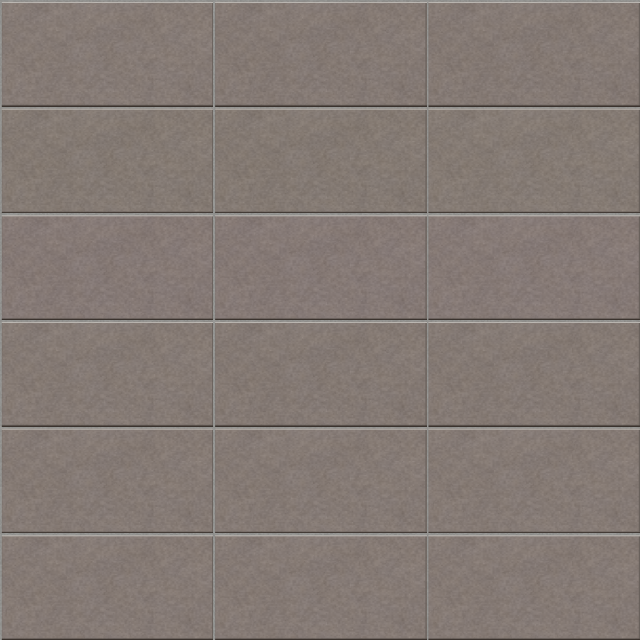
Write a WebGL 2 fragment shader that draws this texture.

```glsl
#version 300 es
precision highp float;

#define TILES vec2(3.0, 6.0)
#define GROUT_WIDTH 0.0028
#define BEVEL_WIDTH 0.0019
#define GRAIN_SCALE 420.0
#define GRAIN_AMOUNT 0.075
#define CLOUD_SCALE 38.0
#define CLOUD_AMOUNT 0.035
#define TINT_AMOUNT 0.012

uniform vec2 u_resolution;
out vec4 fragColor;

const vec3 CLAY = vec3(0.520, 0.477, 0.455);
const vec3 GROUT = vec3(0.575, 0.575, 0.565);
const vec3 HIGHLIGHT = vec3(0.74, 0.725, 0.705);
const vec3 SHADE = vec3(0.40, 0.37, 0.35);
const vec3 SHADOW = vec3(0.23, 0.20, 0.18);

// Integer hash of a lattice point, 0 to 1
float hash(vec2 cell) {
    uvec2 q = uvec2(ivec2(cell)) * uvec2(1597u, 3571u);
    uint n = (q.x ^ (q.y << 8)) * 747796405u + 289133u;
    n = ((n >> ((n >> 28) + 4u)) ^ n) * 277803737u;
    n = (n >> 22) ^ n;
    return float(n & 65535u) / 65535.0;
}

float valueNoise(vec2 p) {
    vec2 cell = floor(p);
    vec2 f = fract(p);
    f = f * f * (3.0 - 2.0 * f);
    float low = mix(hash(cell), hash(cell + vec2(1, 0)), f.x);
    float high = mix(hash(cell + vec2(0, 1)), hash(cell + vec2(1, 1)), f.x);
    return mix(low, high, f.y);
}

float fbm(vec2 p) {
    float sum = 0.0;
    float weight = 0.5;
    for (int i = 0; i < 4; i++) {
        sum += weight * valueNoise(p);
        p = p * 2.03 + 17.0;
        weight *= 0.5;
    }
    return sum / 0.9375;
}

// Pixel coverage of the strip between two distances from an edge
float strip(float d, float from, float to, float pixel) {
    vec2 c = clamp((d - vec2(from, to)) / pixel + 0.5, 0.0, 1.0);
    return c.x - c.y;
}

// Fired clay: soft clouds, fine grain and sparse pale or dark flecks
vec3 claySurface(vec2 p) {
    float cloud = fbm(p * CLOUD_SCALE * vec2(0.8, 1.2)) - 0.5;
    float grain = 0.6 * valueNoise(p * GRAIN_SCALE * vec2(0.8, 1.0))
                + 0.4 * valueNoise(p * GRAIN_SCALE * 0.45 + 31.0) - 0.5;
    float warmth = fbm(p * CLOUD_SCALE * 1.7 + 53.0) - 0.5;
    float fleck = valueNoise(p * GRAIN_SCALE * 0.7 + 91.0);
    float flecks = smoothstep(0.86, 1.0, fleck) - smoothstep(0.14, 0.0, fleck);
    vec3 color = CLAY + CLOUD_AMOUNT * cloud + GRAIN_AMOUNT * grain;
    return color + 0.025 * flecks + warmth * vec3(0.012, 0.004, -0.016);
}

void main() {
    vec2 uv = gl_FragCoord.xy / u_resolution;
    float pixel = 1.0 / min(u_resolution.x, u_resolution.y);
    vec2 size = 1.0 / TILES;
    vec2 tile = floor(uv * TILES);
    vec2 lower = fract(uv * TILES) * size;
    vec2 upper = size - lower;

    // Tile face, with a slight tint by row and by tile
    vec3 color = claySurface(lower);
    float rowTint = hash(vec2(7.0, tile.y)) - 0.5;
    color += TINT_AMOUNT * rowTint * vec3(-0.4, 0.3, -0.8);
    color += 0.4 * TINT_AMOUNT * (hash(tile + 40.0) - 0.5);

    // Bevels: pale top and left, dark right and bottom
    float wear = 0.85 + 0.15 * valueNoise(lower * GRAIN_SCALE * 0.3);
    float topEdge = strip(upper.y, GROUT_WIDTH, GROUT_WIDTH + BEVEL_WIDTH, pixel);
    float leftEdge = strip(lower.x, GROUT_WIDTH, GROUT_WIDTH + 0.5 * BEVEL_WIDTH, pixel);
    float rightEdge = strip(upper.x, 0.0, BEVEL_WIDTH, pixel);
    float softBottom = strip(lower.y, BEVEL_WIDTH, 1.7 * BEVEL_WIDTH, pixel);
    float bottomEdge = strip(lower.y, -1.0, BEVEL_WIDTH, pixel);
    color = mix(color, SHADE, 0.35 * leftEdge);
    color = mix(color, SHADE, 0.9 * rightEdge);
    color = mix(color, SHADE, 0.65 * softBottom);
    color = mix(color, HIGHLIGHT, wear * topEdge);
    color = mix(color, SHADOW, bottomEdge);

    // Grout along the top and left of each repeat
    float grout = max(strip(upper.y, -1.0, GROUT_WIDTH, pixel),
                      strip(lower.x, -1.0, GROUT_WIDTH, pixel));
    float grit = valueNoise(uv * GRAIN_SCALE) - 0.5;
    color = mix(color, GROUT + 0.06 * grit, grout);

    fragColor = vec4(color, 1.0);
}
```
